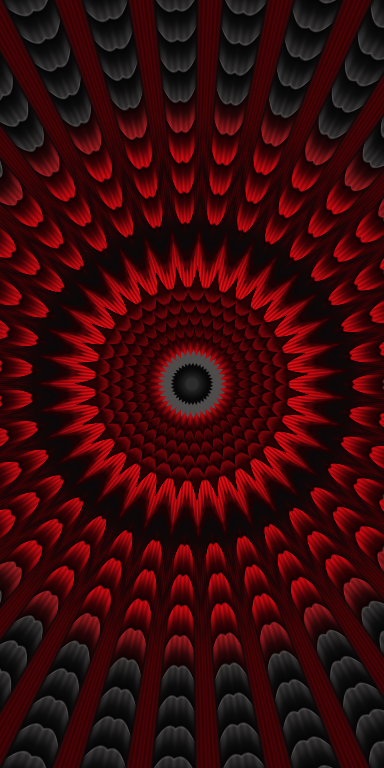
Give the GLSL for this background, as a Shadertoy shader.

```glsl
// A radial mandala of overlapping feather scales in red, black and grey.
// The plane is folded into equal angular sectors; rows of scales, whose tips
// point at the centre, are painted from the hub outward.

const float TAU = 6.2831853;
const float SECTORS = 35.0;
const float SECTOR_PHASE = 0.236;

const vec3 BLACK = vec3(0.045, 0.028, 0.03);
const vec3 DEEP_RED = vec3(0.21, 0.008, 0.018);
const vec3 MID_RED = vec3(0.50, 0.02, 0.04);
const vec3 BRIGHT_RED = vec3(0.90, 0.045, 0.075);
const vec3 ASH = vec3(0.27, 0.26, 0.26);
const vec3 SOOT = vec3(0.065, 0.06, 0.06);

// 0 on the axis of a sector, 1 on the border between two sectors
float sectorFold(vec2 p) {
    float turn = atan(p.x, p.y) * SECTORS / TAU + SECTOR_PHASE;
    return 2.0 * abs(fract(turn + 0.5) - 0.5);
}

float cover(float d, float blur) {
    return smoothstep(-blur, blur, d);
}

// Twin-lobed outline: lowest at u = lobe, with a small notch on the axis
float lobes(float u, float lobe) {
    float x = (u - lobe) / (1.0 - lobe);
    return x * x;
}

// Paint a scale over the base: bright tip, fading tail, shadow below the tip
vec3 layScale(vec3 base, float d, float len, vec3 tip, vec3 tail, float mask, float blur) {
    vec3 shaded = base * (1.0 - 0.55 * mask * smoothstep(-0.022, 0.0, d));
    vec3 feather = mix(tip, tail, smoothstep(0.0, len, d));
    return mix(shaded, feather, mask * cover(d, blur));
}

// Fine rows between the hub and the bright ring
vec3 innerRows(float r, float u, float blur) {
    vec3 col = mix(BRIGHT_RED * 0.8, DEEP_RED, smoothstep(0.08, 0.125, r + 0.018 * u));
    for (int i = 0; i < 4; i++) {
        float k = float(i);
        float side = mod(k, 2.0) < 0.5 ? u : 1.0 - u;
        float edge = 0.122 + 0.032 * k + 0.022 * lobes(side, 0.22);
        vec3 tip = mix(DEEP_RED * 1.5, MID_RED, 0.25 + 0.18 * k);
        col = layScale(col, r - edge, 0.03, tip, DEEP_RED * 0.75, 1.0, blur);
    }
    return col;
}

// Large glowing petals and the black moat around them
vec3 brightRing(vec3 col, float r, float u, float blur) {
    float petal = 0.252 + 0.055 * lobes(u, 0.16);
    vec3 glow = BRIGHT_RED * (0.82 + 0.18 * cos(u * 18.0));
    col = layScale(col, r - petal, 0.13, glow, DEEP_RED, 1.0, blur);
    float ember = 0.302 + 0.085 * pow(u, 1.6) + 0.008 * cos(u * 15.0);
    col = layScale(col, r - ember, 0.055, MID_RED * 0.6, BLACK, 1.0, blur * 3.0);
    float moat = 0.33 + 0.075 * u * u;
    return layScale(col, r - moat, 0.03, DEEP_RED * 0.55, BLACK, 1.0, blur * 2.0);
}

// Red lanes running outward between the columns of scales
vec3 lanes(float r, float u) {
    float lines = 0.85 + 0.15 * sin(u * 48.0);
    float arcs = 0.5 + 0.5 * sin(70.0 * (r - 0.11 * u * u));
    float lane = smoothstep(0.60, 0.74, u);
    vec3 far = mix(SOOT * 0.85, vec3(0.27, 0.01, 0.02), lane);
    vec3 near = mix(DEEP_RED * 1.15, BLACK, 0.65 * arcs);
    return lines * mix(near, far, smoothstep(0.54, 0.74, r));
}

// Columns of scales that turn from red to grey with distance
vec3 outerRows(vec3 col, float r, float u, float blur) {
    float columnMask = 1.0 - smoothstep(0.54, 0.64, u);
    for (int i = 0; i < 10; i++) {
        float start = 0.418 + 0.079 * float(i);
        float grey = smoothstep(0.60, 0.74, start);
        float edge = start + 0.14 * lobes(u, 0.17);
        float streak = 0.88 + 0.12 * cos(u * 28.0);
        vec3 tip = mix(BRIGHT_RED * 0.9, ASH * 0.8, grey) * streak;
        vec3 tail = mix(DEEP_RED * 0.8, SOOT * 0.6, grey);
        float d = r - edge;
        col = layScale(col, d, 0.062, tip, tail, columnMask, blur);
        // Pale rim along each grey tip
        float rim = cover(d, blur) * (1.0 - smoothstep(0.0, 0.009, d));
        col += ASH * 0.4 * rim * grey * columnMask;
    }
    return col;
}

// Grey toothed collar around a dark disc
vec3 hub(vec3 col, float r, float u, float blur) {
    float collar = 0.073 + 0.017 * u;
    col = mix(ASH * 1.13, col, cover(r - collar, blur));
    float gear = 0.048 + 0.007 * u;
    vec3 disc = mix(vec3(0.15), vec3(0.025), smoothstep(0.012, 0.046, r));
    disc *= 0.9 + 0.25 * (1.0 - cover(r - 0.018, blur));
    return mix(disc, col, cover(r - gear, blur));
}

void mainImage(out vec4 fragColor, in vec2 fragCoord) {
    vec2 p = (fragCoord - 0.5 * iResolution.xy) / iResolution.x;
    float blur = 1.2 / iResolution.x;
    float r = length(p);
    float u = sectorFold(p);

    vec3 col = brightRing(innerRows(r, u, blur), r, u, blur);
    float outside = smoothstep(0.385, 0.45, r - 0.04 * (u - 0.5));
    col = mix(col, lanes(r, u), outside);
    col = outerRows(col, r, u, blur);
    col = hub(col, r, u, blur);
    fragColor = vec4(clamp(col, 0.0, 1.0), 1.0);
}
```
